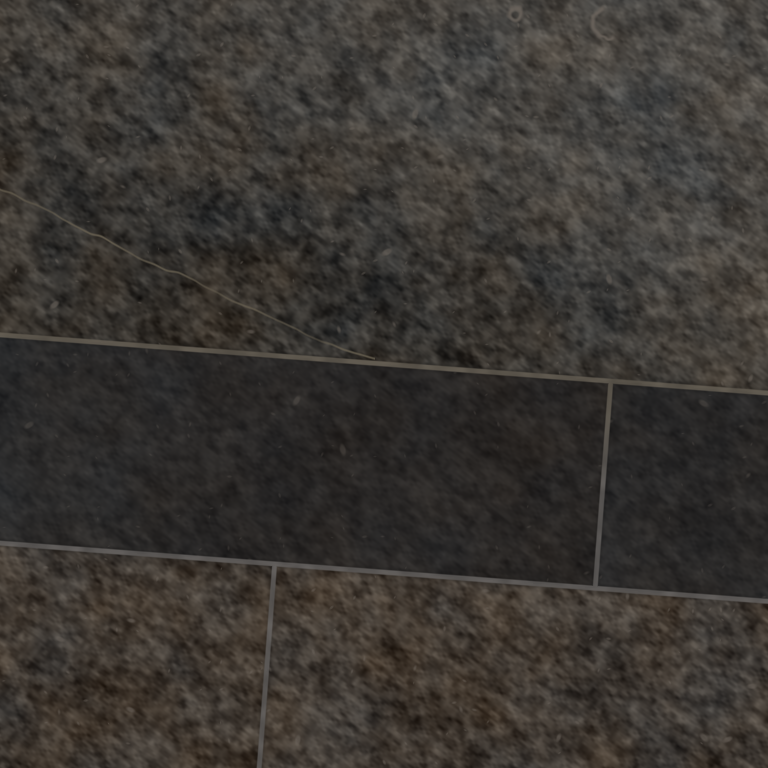
A WebGL 2 fragment shader for this texture:

```glsl
#version 300 es
precision highp float;

uniform vec2 u_resolution;
out vec4 outColor;

const float TILT = 0.0757;         // slope of the paving courses
const float COURSE_BASE = 0.292;   // lower edge of the narrow course
const float COURSE_HEIGHT = 0.2704;
const vec3 SLAB = vec3(0.222, 0.207, 0.188);
const vec3 BAND = vec3(0.163, 0.153, 0.147);
const vec3 PAVER = vec3(0.243, 0.216, 0.190);
const vec3 GROUT_WARM = vec3(0.375, 0.350, 0.310);
const vec3 GROUT_GREY = vec3(0.370, 0.358, 0.350);
const vec3 FOSSIL = vec3(0.43, 0.40, 0.37);
const vec3 VEIN = vec3(0.40, 0.37, 0.31);

float hash(vec2 p) {
  vec3 q = fract(p.xyx * 0.1031);
  q += dot(q, q.yzx + 33.33);
  return fract((q.x + q.y) * q.z);
}

float noise(vec2 p) {
  vec2 cell = floor(p), f = fract(p);
  f = f * f * (3.0 - 2.0 * f);
  float low = mix(hash(cell), hash(cell + vec2(1, 0)), f.x);
  float high = mix(hash(cell + vec2(0, 1)), hash(cell + vec2(1, 1)), f.x);
  return mix(low, high, f.y);
}

float fbm(vec2 p) {
  float sum = 0.0, weight = 0.5;
  for (int i = 0; i < 4; i++) {
    sum += weight * noise(p);
    p = mat2(1.6, 1.2, -1.2, 1.6) * p + 17.3;
    weight *= 0.5;
  }
  return sum / 0.9375;
}

vec2 rotate(vec2 p, float angle) {
  float c = cos(angle), s = sin(angle);
  return vec2(c * p.x - s * p.y, s * p.x + c * p.y);
}

float stroke(float dist, float halfWidth, float blur) {
  return 1.0 - smoothstep(halfWidth - blur, halfWidth + blur, abs(dist));
}

// Mineral grain, slightly drawn out along a diagonal
float grain(vec2 p) {
  vec2 q = rotate(p, 0.65) * vec2(0.7, 1.15) + 3.0;
  return 0.35 * noise(q * 62.0) + 0.40 * noise(q * 125.0) + 0.25 * noise(q * 260.0) - 0.5;
}

// Sparse pale chips, one candidate in each cell
float flecks(vec2 p, float density, float amount, float blur) {
  vec2 cell = floor(p * density);
  float pick = hash(cell + 5.7);
  vec2 jitter = vec2(hash(cell + 11.3), hash(cell + 29.1));
  vec2 d = fract(p * density) - mix(vec2(0.3), vec2(0.7), jitter);
  d = rotate(d, 6.28 * hash(cell + 41.9)) * vec2(1.0, 1.9);
  float size = mix(0.08, 0.22, hash(cell + 53.2));
  return step(pick, amount) * stroke(length(d), size, blur * density + 0.05);
}

// Ring open on one side; opening is the cosine limit of the gap
float shell(vec2 p, vec2 center, float radius, float opening, float blur) {
  vec2 d = p - center;
  float facing = dot(normalize(d + 1e-5), normalize(vec2(1.0, 0.35)));
  float arc = 1.0 - smoothstep(opening - 0.2, opening + 0.2, facing);
  float wobble = 0.004 * (noise(p * 140.0) - 0.5);
  return arc * stroke(length(d) - radius + wobble, 0.0025, blur + 0.001);
}

// Wandering hairline falling to the slab edge
float vein(vec2 p, float blur) {
  float t = p.x / 0.484;
  float path = 0.75 - 0.216 * t - 0.008 * sin(3.1416 * clamp(t, 0.0, 1.0));
  path += 0.012 * (noise(vec2(p.x * 16.0, 2.0)) - 0.5) + 0.004 * (noise(vec2(p.x * 60.0, 8.0)) - 0.5);
  float strength = 0.45 + 0.5 * noise(p * 22.0);
  return strength * stroke((p.y - path) * 0.91, 0.0012, blur) * step(t, 1.01);
}

void main() {
  vec2 uv = gl_FragCoord.xy / u_resolution;
  float pixel = 1.0 / min(u_resolution.x, u_resolution.y);
  vec2 p = rotate(uv, TILT);

  // Courses: -1 pavers, 0 narrow band, 1 wide slab
  float course = clamp(floor((p.y - COURSE_BASE) / COURSE_HEIGHT), -1.0, 1.0);
  float isSlab = step(0.5, course), isPaver = step(course, -0.5);
  float isBand = 1.0 - isSlab - isPaver;
  float joint = mix(0.755, 0.3365, isPaver);
  float side = step(joint, p.x) * (1.0 - isSlab);
  vec2 stone = uv + 7.0 * vec2(side, course + 1.0);

  // Stone body with broad shading
  vec3 color = SLAB * isSlab + BAND * isBand + PAVER * isPaver;
  float sheen = smoothstep(0.55, 1.25, uv.x * 0.65 + uv.y * 0.65);
  float haze = smoothstep(0.45, 0.0, length(uv - vec2(0.22, 1.0)));
  color += isSlab * (vec3(0.075, 0.080, 0.084) * sheen + vec3(0.012, 0.016, 0.020) * haze);
  color -= isSlab * 0.022 * smoothstep(0.8, 0.5, uv.y);
  color += isBand * vec3(0.004, 0.012, 0.018) * (smoothstep(0.4, 0.0, uv.x) + 0.5 * side);
  color += isPaver * 0.012 * (side - 0.5);

  // Mottling, warm and cool drift, grain
  float contrast = 0.30 * isSlab + 0.13 * isBand + 0.33 * isPaver;
  float patches = fbm(stone * 9.0) - 0.5;
  float drift = fbm(stone * 14.0 + 31.0) - 0.5;
  color += contrast * (0.28 * patches + grain(stone)) * vec3(1.03, 1.0, 0.94);
  color += contrast * 0.16 * drift * vec3(1.0, 0.1, -0.8);

  // Chips and fossils
  float chips = 0.65 * flecks(stone, 75.0, 0.06, pixel) + 0.8 * flecks(stone + 3.1, 32.0, 0.035, pixel);
  color = mix(color, FOSSIL, chips * mix(0.65, 0.35, isBand));
  float shells = shell(uv, vec2(0.671, 0.982), 0.008, 2.0, pixel);
  shells = max(shells, shell(uv, vec2(0.792, 0.970), 0.020, 0.1, pixel));
  color = mix(color, FOSSIL, 0.75 * shells);
  color = mix(color, VEIN, isSlab * vein(uv, pixel));

  // Grout
  float lower = abs(p.y - COURSE_BASE);
  float upper = abs(p.y - COURSE_BASE - COURSE_HEIGHT);
  float seam = isSlab > 0.5 ? 1.0 : abs(p.x - joint);
  float gap = min(min(lower, upper), seam);
  vec3 grout = mix(GROUT_GREY, GROUT_WARM, smoothstep(0.40, 0.55, p.y));
  grout *= 0.9 + 0.2 * noise(uv * 70.0);
  color *= 1.0 - 0.15 * stroke(gap, 0.005, 0.003);
  color = mix(color, grout, 0.92 * stroke(gap, 0.0032, pixel));

  outColor = vec4(clamp(color, 0.0, 1.0), 1.0);
}
```
